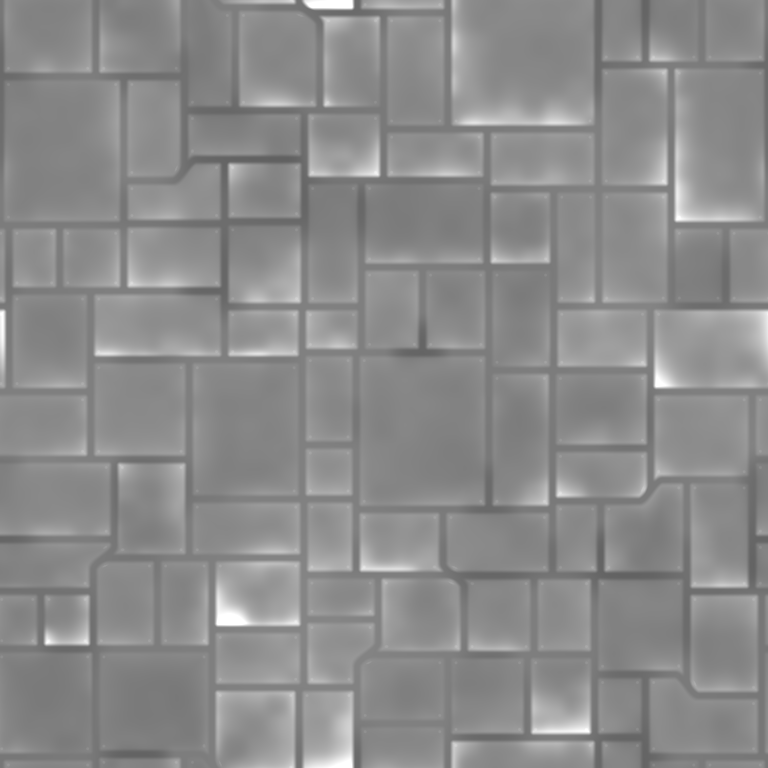
A three.js fragment shader for this texture map:

```glsl
// Grey height-like map of irregular ashlar paving with soft, lit stone rims.
// Lattice points carry alternating level and upright walls, shifted at random,
// so every lattice cell is one block; some walls kink and some blocks split.
#define GRID 8.0          // blocks across, even so that the map repeats
#define JITTER 0.35       // wall shift in grid units
#define KINK_SHARE 0.2    // share of walls with a diagonal step
#define KINK_SIZE 0.22
#define KINK_LENGTH 0.26
#define SPLIT_SHARE 0.55  // share of long blocks cut in two
#define JOINT 0.0046      // half width of a joint in canvas units
#define ROUNDING 0.008    // corner radius
#define STONE_TONE 0.505
#define JOINT_TONE 0.492
#define RIM_TONE 0.042
#define GLOW 1.0          // strength of the bright edges

varying vec2 vUv;

float hash(vec2 c, float seed) {
  vec3 q = fract(vec3(c, seed) * vec3(0.1031, 0.1030, 0.0973));
  q += dot(q, q.yzx + 33.33);
  return fract((q.x + q.y) * q.z);
}

float random(vec2 cell, float seed) {
  return hash(mod(cell, GRID), seed);
}

// Value noise that repeats over the canvas
float noise(vec2 uv, float freq, float seed) {
  vec2 p = uv * freq, i = floor(p), f = fract(p);
  f = f * f * f * (f * (f * 6.0 - 15.0) + 10.0);
  vec2 a = mod(i, freq), b = mod(i + 1.0, freq);
  return mix(mix(hash(a, seed), hash(vec2(b.x, a.y), seed), f.x),
             mix(hash(vec2(a.x, b.y), seed), hash(b, seed), f.x), f.y);
}

float wallShift(vec2 v) {
  return (random(v, 1.0) * 2.0 - 1.0) * JITTER;
}

float isLevel(vec2 v) {
  return 1.0 - mod(v.x + v.y, 2.0);
}

// Signed distance to the wall through lattice point v
float wallDistance(vec2 v, vec2 p) {
  vec2 axis = isLevel(v) > 0.5 ? vec2(0.0, 1.0) : vec2(1.0, 0.0);
  float kink = step(random(v, 2.0), KINK_SHARE) * KINK_SIZE;
  kink *= random(v, 3.0) < 0.5 ? -1.0 : 1.0;
  float middle = dot(v, axis.yx) + wallShift(v + axis);
  float t = clamp((dot(p, axis.yx) - middle) / KINK_LENGTH + 0.5, 0.0, 1.0);
  float slope = kink * 6.0 * t * (1.0 - t) / KINK_LENGTH;
  float place = dot(v, axis) + wallShift(v) + kink * (t * t * (3.0 - 2.0 * t) - 0.5);
  return (dot(p, axis) - place) * inversesqrt(1.0 + slope * slope);
}

// Distances to the left, right, bottom and top walls of a cell
vec4 cellSides(vec2 cell, vec2 p) {
  float k = isLevel(cell);
  return vec4(wallDistance(cell + vec2(0.0, k), p), -wallDistance(cell + vec2(1.0, 1.0 - k), p),
              wallDistance(cell + vec2(1.0 - k, 0.0), p), -wallDistance(cell + vec2(k, 1.0), p));
}

void main() {
  // Find the block that holds this point
  vec2 p = vUv * GRID, cell = floor(p);
  vec4 side = vec4(0.0);
  float deepest = -10.0;
  for (int j = -1; j <= 1; j++) {
    for (int i = -1; i <= 1; i++) {
      vec2 c = floor(p) + vec2(float(i), float(j));
      vec4 s = cellSides(c, p);
      float inner = min(min(s.x, s.y), min(s.z, s.w));
      if (inner > deepest) { deepest = inner; side = s; cell = c; }
    }
  }

  // Split some of the longer blocks with a straight wall
  float k = isLevel(cell), part = 0.0;
  vec2 low = vec2(wallShift(cell + vec2(0.0, k)), wallShift(cell + vec2(1.0 - k, 0.0)));
  vec2 high = vec2(wallShift(cell + vec2(1.0, 1.0 - k)), wallShift(cell + vec2(k, 1.0)));
  vec2 size = 1.0 + high - low;
  if (max(size.x, size.y) > 1.1 && random(cell, 4.0) < SPLIT_SHARE) {
    vec2 cut = p - cell - low - mix(0.34, 0.66, random(cell, 5.0)) * size;
    float across = size.x > size.y ? cut.x : cut.y;
    vec2 pair = size.x > size.y ? side.xy : side.zw;
    pair = across > 0.0 ? vec2(min(pair.x, across), pair.y) : vec2(pair.x, min(pair.y, -across));
    if (size.x > size.y) side.xy = pair; else side.zw = pair;
    part = across > 0.0 ? 20.0 : 0.0;
  }
  side /= GRID;

  // Rounded depth inside the block
  vec2 edge = min(side.xz, side.yw);
  float depth = ROUNDING - length(max(ROUNDING - edge, 0.0))
              + max(min(edge.x, edge.y) - ROUNDING, 0.0);
  float face = smoothstep(JOINT - 0.0028, JOINT + 0.0042, depth);
  float inward = max(depth - JOINT, 0.0);

  // Patchy light along the edges, strongest below and at the right
  vec4 inset = max(side - JOINT, 0.0);
  vec4 glow = 0.62 * exp(-inset / 0.020) + 0.5 * exp(-inset / 0.0055);
  vec4 strength = vec4(0.18, 0.22, 0.38, 0.09)
    * vec4(random(cell, 6.0 + part), random(cell, 7.0 + part),
           0.2 + random(cell, 8.0 + part), random(cell, 9.0 + part));
  float streak = mix(noise(vUv, 14.0, 10.0), noise(vUv, 36.0, 11.0), 0.3);
  float gain = 0.45 + 2.3 * pow(random(cell, 12.0 + part), 4.0);
  float light = GLOW * gain * dot(glow, strength) * streak * streak * 2.7;
  light /= 1.0 + 0.8 * light;

  // Stone face, with faint raised dots in the corners
  float broad = noise(vUv, 5.0, 17.0) - 0.5;
  float cloud = mix(noise(vUv, 13.0, 13.0), noise(vUv, 34.0, 14.0), 0.35) - 0.5;
  float stone = STONE_TONE + 0.055 * (random(cell, 15.0 + part) - 0.5);
  stone += 0.055 * cloud + RIM_TONE * exp(-inward / 0.016) + light;
  stone += 0.04 * (1.0 - smoothstep(0.0008, 0.0028, length(edge - JOINT - 0.006)));

  // Shade that gathers in the joints and spills onto the stones
  float shade = 0.1 * smoothstep(0.45, 0.95, noise(vUv, 11.0, 16.0)) * exp(-inward / 0.009);
  float tone = mix(JOINT_TONE, stone, face) + 0.06 * broad - shade;
  gl_FragColor = vec4(vec3(tone), 1.0);
}
```
